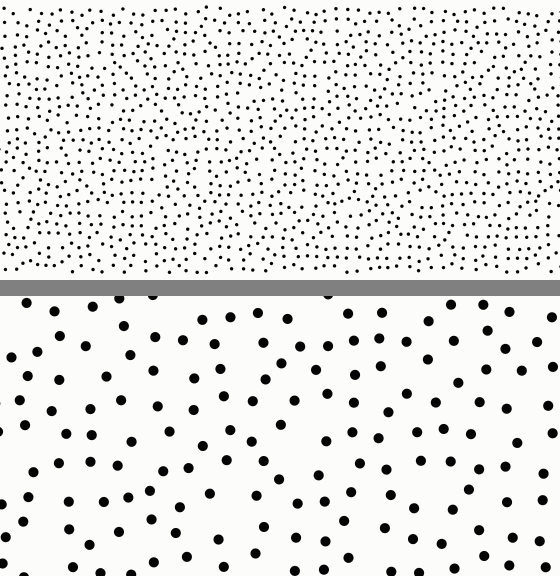
Top: the whole. Bottom: its middle third, enlarged.
Write a Shadertoy shader that draws this pattern.

```glsl
// Small black dots scattered evenly but irregularly on off-white paper.

const vec3 PAPER = vec3(0.99, 0.99, 0.985);
const vec3 INK = vec3(0.015);
const float ROWS = 25.0;         // dot cells from bottom to top
const float MARGIN = 0.024;      // empty strip at top and bottom, in heights
const float DOT_RADIUS = 0.006;  // in canvas heights
const float JITTER = 0.88;       // random shift inside a cell
const float MIN_GAP = 0.87;      // wanted distance between dots, in cells
const float PUSH = 0.5;          // share of an overlap each dot gives way

vec2 hash22(vec2 p) {
    vec3 q = fract(p.xyx * vec3(0.1031, 0.1030, 0.0973));
    q += dot(q, q.yzx + 33.33);
    return fract((q.xx + q.yz) * q.zy);
}

bool insideBand(vec2 cell) {
    return cell.y >= 0.0 && cell.y < ROWS;
}

vec2 keepInBand(vec2 p) {
    return vec2(p.x, clamp(p.y, 0.0, ROWS));
}

// Shift that moves a dot away from a neighbour that is too close
vec2 repel(vec2 p, vec2 other) {
    vec2 away = p - other;
    float dist = max(length(away), 0.001);
    return away / dist * max(MIN_GAP - dist, 0.0) * PUSH;
}

// One random dot per cell
vec2 scatteredDot(vec2 cell) {
    return cell + 0.5 + JITTER * (hash22(cell + 71.0) - 0.5);
}

// First spacing pass
vec2 loosenedDot(vec2 cell) {
    vec2 p = scatteredDot(cell);
    vec2 shift = vec2(0.0);
    for (int k = 0; k < 9; k++) {
        vec2 side = vec2(k % 3 - 1, k / 3 - 1);
        if (k != 4 && insideBand(cell + side))
            shift += repel(p, scatteredDot(cell + side));
    }
    return keepInBand(p + shift);
}

// Second spacing pass
vec2 spacedDot(vec2 cell) {
    vec2 p = loosenedDot(cell);
    vec2 shift = vec2(0.0);
    for (int k = 0; k < 9; k++) {
        vec2 side = vec2(k % 3 - 1, k / 3 - 1);
        if (k != 4 && insideBand(cell + side))
            shift += repel(p, loosenedDot(cell + side));
    }
    return keepInBand(p + shift);
}

void mainImage(out vec4 fragColor, in vec2 fragCoord) {
    float pixel = 1.0 / iResolution.y;
    float cellSize = (1.0 - 2.0 * MARGIN) / ROWS;
    vec2 p = (fragCoord * pixel - vec2(0.0, MARGIN)) / cellSize;
    vec2 home = floor(p);

    // Distance to the nearest dot centre, in cells
    float nearest = 9.0;
    for (int k = 0; k < 9; k++) {
        vec2 cell = home + vec2(k % 3 - 1, k / 3 - 1);
        if (insideBand(cell))
            nearest = min(nearest, distance(p, spacedDot(cell)));
    }

    // Edge smoothed over one pixel
    float ink = clamp(0.5 + (DOT_RADIUS - nearest * cellSize) / pixel, 0.0, 1.0);
    fragColor = vec4(mix(PAPER, INK, ink), 1.0);
}
```
